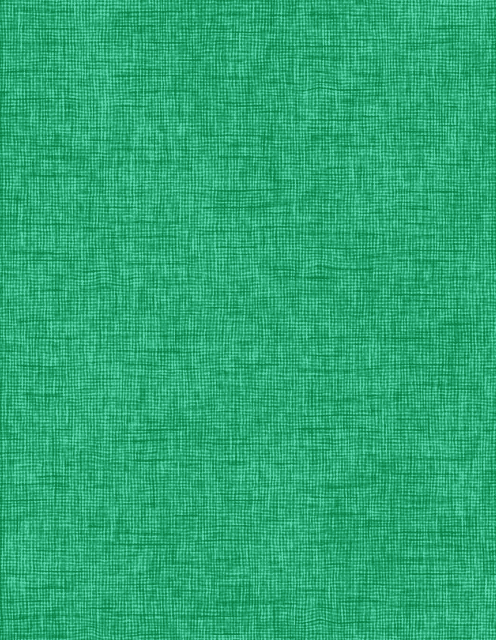
Write a WebGL 1 fragment shader that draws this texture.

```glsl
precision highp float;
// Green book cloth: a fine, uneven weave of pale raised threads and dark gaps.
// Two warped thread waves are summed with slubs, puckers, seams and grain into
// one tone value, which is then coloured through a six-step green ramp.

uniform vec2 u_resolution;

const float TAU = 6.2831853;
const vec2 THREADS = vec2(202.0, 190.0);   // threads per canvas height
const vec2 PANEL = vec2(0.345, 0.276);     // repeat of the embossed panel

float hash(vec2 p) {
  vec3 q = fract(p.xyx * vec3(0.1031, 0.1030, 0.0973));
  q += dot(q, q.yzx + 33.33);
  return fract((q.x + q.y) * q.z);
}

float noise(vec2 p) {
  vec2 cell = floor(p);
  vec2 f = fract(p);
  f = f * f * (3.0 - 2.0 * f);
  float low = mix(hash(cell), hash(cell + vec2(1.0, 0.0)), f.x);
  float high = mix(hash(cell + vec2(0.0, 1.0)), hash(cell + 1.0), f.x);
  return mix(low, high, f.y);
}

// Noise centred on zero, from -1 to 1
float wobble(vec2 p) {
  return noise(p) * 2.0 - 1.0;
}

// Wave across the threads; its height and level vary along each one
float threads(float across, float along, float seed) {
  float height = 0.45 + noise(vec2(along * 70.0, across + seed));
  float level = wobble(vec2(along * 55.0 + seed, across * 1.3));
  float sway = 0.14 * wobble(vec2(along * 90.0, across * 0.6 + seed));
  return cos(TAU * (across + sway)) * height + 0.55 * level;
}

// Scattered thin strokes along x, at most one in each cell
float slubs(vec2 p, vec2 size, float thickness, float density, float seed) {
  vec2 cell = floor(p / size);
  vec2 local = p - cell * size;
  vec2 key = cell + seed;
  float present = step(hash(key), density);
  float halfLength = size.x * mix(0.18, 0.48, hash(key + 17.3));
  float middle = mix(halfLength, size.x - halfLength, hash(key + 41.7));
  float row = size.y * mix(0.2, 0.8, hash(key + 73.1));
  float taper = 1.0 - smoothstep(0.65, 1.0, abs(local.x - middle) / halfLength);
  float offset = (local.y - row) / thickness;
  return present * taper * exp(-offset * offset);
}

// Position relative to the nearest pucker; columns of panels step upwards
vec2 puckerSpace(vec2 p) {
  vec2 local = p - vec2(0.501, 0.863);
  float column = floor(local.x / PANEL.x + 0.5);
  local -= column * vec2(PANEL.x, 0.026);
  local.y = mod(local.y + 0.5 * PANEL.y, PANEL.y) - 0.5 * PANEL.y;
  return local;
}

// Soft streak down the panel edges, broken up along its length
float seam(vec2 p, float position) {
  float d = mod(p.x - position + 0.5 * PANEL.x, PANEL.x) - 0.5 * PANEL.x;
  d += 0.003 * wobble(vec2(p.y * 22.0, position));
  return exp(-pow(d / 0.003, 2.0)) * noise(vec2(position * 90.0, p.y * 45.0));
}

// Tone in standard deviations to green
vec3 greenRamp(float tone) {
  vec3 c = mix(vec3(0.04, 0.51, 0.28), vec3(0.09, 0.59, 0.36),
               clamp((tone + 1.6) / 0.7, 0.0, 1.0));
  c = mix(c, vec3(0.12, 0.61, 0.41), clamp((tone + 0.9) / 0.5, 0.0, 1.0));
  c = mix(c, vec3(0.17, 0.67, 0.47), clamp((tone + 0.4) / 0.6, 0.0, 1.0));
  c = mix(c, vec3(0.25, 0.75, 0.56), clamp((tone - 0.2) / 0.7, 0.0, 1.0));
  return mix(c, vec3(0.36, 0.84, 0.68), clamp((tone - 0.9) / 0.8, 0.0, 1.0));
}

void main() {
  vec2 p = gl_FragCoord.xy / u_resolution.y;
  float pixel = 1.0 / u_resolution.y;

  // Uneven thread paths, bent further around the puckers
  vec2 knot = puckerSpace(p);
  float pucker = exp(-pow(knot.x / 0.05, 2.0) - pow(knot.y / 0.016, 2.0));
  vec2 cloth = p;
  cloth.x += 0.0022 * wobble(p * vec2(34.0, 11.0));
  cloth.y += 0.0022 * wobble(p * vec2(11.0, 30.0) + 9.0);
  cloth.y += 0.005 * pucker * wobble(p * vec2(30.0, 14.0));

  // Weave
  float warp = threads(cloth.x * THREADS.x, p.y, 11.0);
  float weft = threads(cloth.y * THREADS.y, p.x, 67.0);
  float tone = 0.08 + 0.9 * warp + 0.72 * weft;

  // Dark breaks across, shorter dark and pale strokes down
  float thin = max(0.0012, 0.6 * pixel);
  tone -= 1.6 * slubs(cloth, vec2(0.15, 0.023), thin, 0.6, 3.0);
  tone -= 1.2 * slubs(cloth + 0.09, vec2(0.07, 0.017), thin, 0.4, 29.0);
  tone -= 0.9 * slubs(cloth.yx, vec2(0.05, 0.019), thin, 0.4, 53.0);
  tone += 1.0 * slubs(cloth.yx + 0.03, vec2(0.045, 0.02), thin, 0.45, 81.0);

  // Panel seams, puckers and fine grain
  tone += 0.8 * seam(p, 0.208) + 0.5 * seam(p, 0.375);
  tone -= 0.3 * pucker * cos(cloth.y * 520.0);
  tone += 0.65 * wobble(p * 470.0);

  // Broad mottling, a worn smudge and the shaded left edge
  tone += 0.2 * wobble(p * 7.0) + 0.14 * wobble(p * 19.0 + 5.0);
  float smudge = length((p - vec2(0.273, 0.347)) * vec2(1.0, 0.8));
  tone -= 0.6 * (1.0 - smoothstep(0.004, 0.026, smudge));
  tone -= 1.0 * (1.0 - smoothstep(0.0, 0.006, p.x));

  gl_FragColor = vec4(greenRamp(tone), 1.0);
}
```
